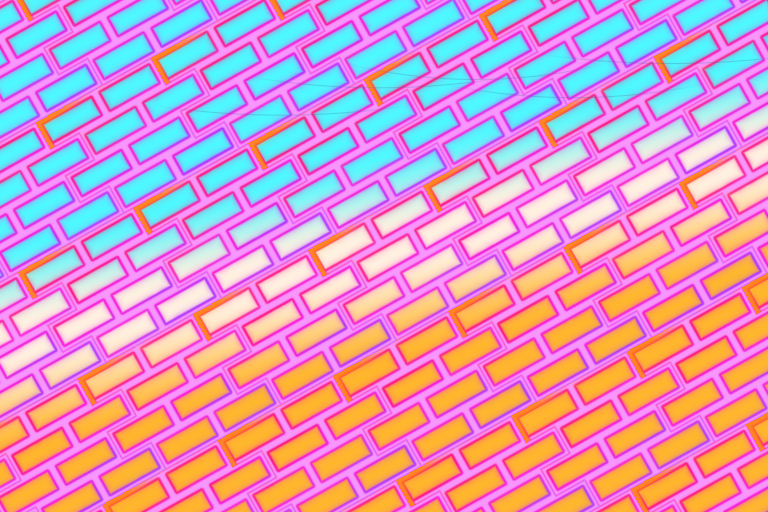
Write a Shadertoy shader that draws this pattern.

```glsl
// Slanted neon brick cladding: interlocking panels of two by four bricks,
// toothed at their ends, with rows of panels slid sideways. Box distances draw
// the glowing rims; a slow ramp tints the faces from cyan over cream to orange.

// Layout, in units of the canvas height
const float ANGLE = 0.5096;
const vec2 ORIGIN = vec2(0.6016, 0.5117);        // top left corner of one panel
const vec2 BRICK = vec2(0.1289, 0.0596);         // pitch, mortar included
const vec2 PANEL = BRICK * vec2(2.0, 4.0);
const float ROW_SHIFT[7] = float[7](0.0, -0.33, 0.0, 0.0, -0.30, -0.27, 0.25);
const float HALF_MORTAR = 0.0085;
const float CORNER = 0.002;
const float RIM = 0.0021;                        // half width of the rim
const float SEAM = 0.0011;                       // half width of the panel joint
const float HALO = 0.0048;                       // reach of the glow into a face

// Face ramp across the canvas
const float RAMP_SLOPE = 0.25;
const vec2 TO_CREAM = vec2(0.10, 0.31);
const vec2 TO_CYAN = vec2(0.35, 0.52);

const vec3 CYAN = vec3(0.30, 0.98, 1.00);
const vec3 CREAM = vec3(1.00, 0.95, 0.88);
const vec3 AMBER = vec3(1.00, 0.72, 0.17);
const vec3 LILAC = vec3(0.97, 0.60, 0.99);
const vec3 ORANGE = vec3(1.00, 0.50, 0.04);
const vec3 HOT_PINK = vec3(1.00, 0.08, 0.50);
const vec3 MAGENTA = vec3(0.97, 0.10, 0.85);
const vec3 VIOLET = vec3(0.70, 0.20, 1.00);
const vec3 SCRATCH = vec3(0.25, 0.45, 0.60);

float hash(vec2 p) {
    return fract(sin(dot(p, vec2(127.1, 311.7))) * 4375.85);
}

float noise(vec2 p) {
    vec2 i = floor(p), f = fract(p);
    f = f * f * (3.0 - 2.0 * f);
    return mix(mix(hash(i), hash(i + vec2(1, 0)), f.x),
               mix(hash(i + vec2(0, 1)), hash(i + vec2(1, 1)), f.x), f.y);
}

float boxDistance(vec2 p, vec2 halfSize, float radius) {
    vec2 q = abs(p) - halfSize + radius;
    return length(max(q, 0.0)) + min(max(q.x, q.y), 0.0) - radius;
}

// Soft-edged stroke of the given half width
float stroke(float d, float halfWidth, float blur) {
    return 1.0 - smoothstep(halfWidth - blur, halfWidth + blur, abs(d));
}

vec3 faceColor(vec2 p) {
    float g = p.y - RAMP_SLOPE * p.x;
    vec3 c = mix(AMBER, CREAM, smoothstep(TO_CREAM.x, TO_CREAM.y, g));
    return mix(c, CYAN, smoothstep(TO_CYAN.x, TO_CYAN.y, g));
}

vec3 rimColor(float t) {
    vec3 c = mix(ORANGE, HOT_PINK, smoothstep(0.0, 0.15, t));
    c = mix(c, MAGENTA, smoothstep(0.22, 0.50, t));
    return mix(c, VIOLET, smoothstep(0.55, 0.90, t));
}

// Distance to a joint along the course line, only as long as the tooth
float toothDistance(float u, float dv, bool fullLength) {
    float tooth = 0.25 * BRICK.x;
    float du = mod(u - tooth + 0.5 * PANEL.x, PANEL.x) - 0.5 * PANEL.x;
    return length(vec2(fullLength ? 0.0 : max(abs(du) - tooth, 0.0), dv));
}

// Fine curved hairlines in the upper part
float scratches(vec2 p, float px) {
    float s = 0.0;
    for (int i = 0; i < 5; i++) {
        float n = float(i);
        float x = p.x - 0.55 - 0.19 * n;
        float bend = 0.25 + 0.5 * hash(vec2(n, 3.0));
        float y = 0.72 + 0.17 * hash(vec2(n, 7.0)) + bend * x * x;
        float d = (p.y - y) / sqrt(1.0 + 4.0 * bend * bend * x * x);
        s = max(s, stroke(d, 0.0006, px) * (1.0 - smoothstep(0.12, 0.28, abs(x))));
    }
    return s;
}

void mainImage(out vec4 fragColor, in vec2 fragCoord) {
    float px = 1.0 / iResolution.y;
    vec2 p = fragCoord * px;

    // Along the courses, and down across them
    vec2 q = p - ORIGIN;
    vec2 along = vec2(cos(ANGLE), sin(ANGLE));
    vec2 uv = vec2(dot(q, along), dot(q, vec2(along.y, -along.x)));

    // Panel row, course and brick
    float panelRow = floor(uv.y / PANEL.y);
    uv.x -= ROW_SHIFT[clamp(int(panelRow) + 3, 0, 6)] * PANEL.x;
    float v = uv.y - panelRow * PANEL.y;
    float course = floor(v / BRICK.y);
    float u = uv.x - 0.5 * BRICK.x * mod(course, 2.0);
    float x = mod(u, PANEL.x);
    vec2 cell = vec2(floor(u / BRICK.x), floor(uv.y / BRICK.y));
    vec2 local = vec2(mod(u, BRICK.x), v - course * BRICK.y) - 0.5 * BRICK;
    float wear = hash(cell);

    vec2 halfSize = 0.5 * BRICK - HALF_MORTAR - 0.0008 * (wear - 0.5);
    float d = boxDistance(local, halfSize, CORNER);

    // Hue drifts from the panel's top left to its bottom right
    float lowerSide = dot(local / BRICK, vec2(0.10, 0.14));
    float t = 0.30 * x / PANEL.x + 0.62 * v / PANEL.y + lowerSide + 0.05 * wear;
    vec3 rim = rimColor(t);

    // Toothed joints around each panel
    float top = local.y + 0.5 * BRICK.y, bottom = BRICK.y - top;
    float joint = min(x, PANEL.x - x);
    joint = min(joint, toothDistance(uv.x, top, course < 0.5));
    joint = min(joint, toothDistance(uv.x, bottom, course > 2.5));

    // Mortar with glow, then the faces
    vec3 color = mix(LILAC, rim, 0.45 * exp(-max(d, 0.0) / 0.0025));
    color = mix(color, rim, 0.65 * stroke(joint, SEAM, px + 0.0008));
    float grain = noise(uv * 70.0) - 0.5;
    float glow = exp(min(d, 0.0) / HALO) * (0.60 + 0.20 * wear + 0.3 * grain);
    vec3 face = mix(faceColor(p), mix(rim, LILAC, 0.25), glow);
    color = mix(color, face, 1.0 - smoothstep(-px, px, d));
    color = mix(color, rim, (0.80 + 0.2 * wear) * stroke(d, RIM, px + 0.0007));

    // Orange flare on the leading corner of each panel
    float lead = step(course, 0.5) * (1.0 - smoothstep(0.3, 1.0, x / BRICK.x));
    float edge = min(x, top);
    float flare = lead * (1.0 - smoothstep(0.008, 0.013, edge));
    color = mix(color, mix(ORANGE, HOT_PINK, smoothstep(0.007, 0.012, edge)), 0.85 * flare);

    color = mix(color, SCRATCH, 0.4 * scratches(p, px));
    fragColor = vec4(color, 1.0);
}
```
